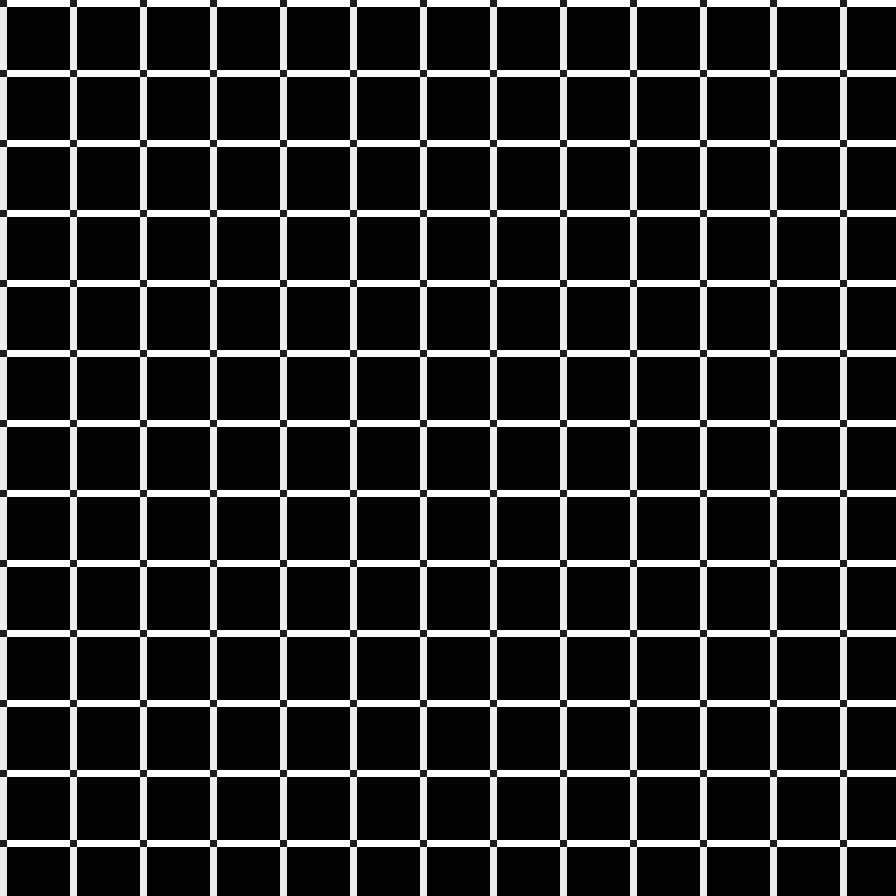
Reproduce this pattern procedurally as a Shadertoy shader.

```glsl
// Antialiased coverage of a line filling the first tenth of each cell
vec2 lineCoverage(vec2 cell, float pixel) {
    vec2 edge = abs(fract(cell + 0.45) - 0.5) - 0.05;
    return clamp(0.5 - edge / pixel, 0.0, 1.0);
}

void mainImage(out vec4 fragColor, in vec2 fragCoord) {
    // Grid anchored at the upper left corner
    vec2 fromTopLeft = vec2(fragCoord.x, iResolution.y - fragCoord.y) / iResolution.y;
    vec2 line = lineCoverage(fromTopLeft * 12.8, 12.8 / iResolution.y);

    // Vertical and horizontal bars cancel to dark where they cross
    float shade = mix(mix(0.01, 0.93, line.x), mix(1.0, 0.12, line.x), line.y);
    fragColor = vec4(vec3(shade), 1.0);
}
```
